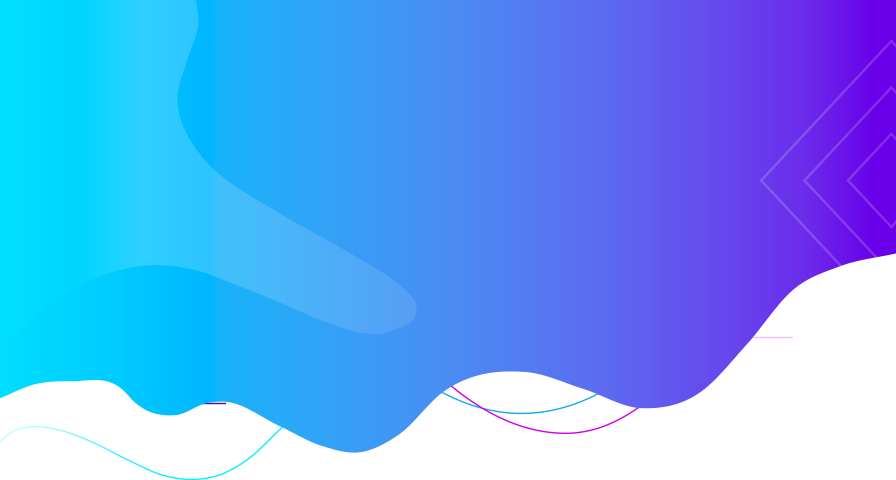
Write a WebGL 2 fragment shader that draws this background.

```glsl
#version 300 es
precision highp float;
// Cyan-to-violet wavy banner over white, with a pale blob, nested diamonds and thin curves.

#define SPAN 7.68            // canvas width in design units
#define HEIGHT 4.11          // canvas height in design units
#define LINE_HALF 0.006      // half width of the thin curves
#define DIAMOND_HALF 0.010   // half width of the diamond outlines
#define DIAMOND_STEP 0.398   // spacing of the nested diamonds
#define DIAMOND_ALPHA 0.18
#define BLOB_ALPHA 0.18
#define PX (SPAN / u_resolution.x)

uniform vec2 u_resolution;
out vec4 fragColor;

const int KNOTS = 12;
const int STOPS = 10;

// Curves as knots; y runs downward from the top edge.
const vec2 EDGE_LEFT[KNOTS] = vec2[](
  vec2(0.0, 3.41), vec2(0.3, 3.29), vec2(0.6, 3.265), vec2(1.06, 3.345),
  vec2(1.15, 3.44), vec2(1.5, 3.555), vec2(1.78, 3.45), vec2(1.93, 3.44),
  vec2(2.4, 3.65), vec2(2.75, 3.815), vec2(3.1, 3.87), vec2(3.42, 3.72));
const vec2 EDGE_RIGHT[KNOTS] = vec2[](
  vec2(2.75, 3.815), vec2(3.1, 3.87), vec2(3.42, 3.72), vec2(3.8, 3.355),
  vec2(4.5, 3.185), vec2(5.0, 3.33), vec2(5.5, 3.495), vec2(6.0, 3.36),
  vec2(6.4, 2.95), vec2(6.8, 2.48), vec2(7.2, 2.28), vec2(7.68, 2.17));
// Blob side is given as (y, x), blob base as (x, y).
const vec2 BLOB_SIDE[KNOTS] = vec2[](
  vec2(0.0, 1.68), vec2(0.2, 1.7), vec2(0.5, 1.61), vec2(0.85, 1.52),
  vec2(1.2, 1.63), vec2(1.5, 1.89), vec2(1.84, 2.42), vec2(2.18, 3.02),
  vec2(2.42, 3.4), vec2(2.65, 3.57), vec2(2.79, 3.47), vec2(2.87, 3.25));
const vec2 BLOB_BASE[KNOTS] = vec2[](
  vec2(0.0, 3.03), vec2(0.3, 2.71), vec2(0.6, 2.49), vec2(1.0, 2.32),
  vec2(1.36, 2.27), vec2(1.7, 2.32), vec2(2.0, 2.43), vec2(2.4, 2.59),
  vec2(2.8, 2.76), vec2(3.05, 2.84), vec2(3.25, 2.866), vec2(3.6, 2.87));
const vec2 WAVE[KNOTS] = vec2[](
  vec2(0.0, 3.78), vec2(0.1, 3.7), vec2(0.27, 3.655), vec2(0.5, 3.68),
  vec2(0.8, 3.79), vec2(1.1, 3.94), vec2(1.4, 4.07), vec2(1.64, 4.105),
  vec2(1.9, 4.06), vec2(2.1, 3.95), vec2(2.43, 3.65), vec2(2.6, 3.5));

// Horizontal gradient: colour and position of each stop.
const vec4 GRADIENT[STOPS] = vec4[](
  vec4(0.0, 0.87, 1.0, 0.0), vec4(0.0, 0.80, 1.0, 0.95),
  vec4(0.0, 0.71, 1.0, 1.81), vec4(0.09, 0.70, 0.98, 1.88),
  vec4(0.18, 0.65, 0.97, 2.6), vec4(0.29, 0.55, 0.95, 3.84),
  vec4(0.36, 0.42, 0.945, 5.15), vec4(0.40, 0.28, 0.93, 6.2),
  vec4(0.42, 0.17, 0.92, 6.9), vec4(0.41, 0.0, 0.91, 7.5));

// Slope at b of the parabola through three knots.
float knotSlope(vec2 a, vec2 b, vec2 c) {
  vec2 u = b - a, v = c - b;
  return (u.y / u.x * v.x + v.y / v.x * u.x) / (u.x + v.x);
}

// Smooth cubic curve through the knots.
float spline(vec2 k[KNOTS], float x) {
  x = clamp(x, k[0].x, k[KNOTS - 1].x);
  int i = 0;
  for (int j = 1; j < KNOTS - 1; j++) if (x >= k[j].x) i = j;
  vec2 a = k[i], b = k[i + 1];
  vec2 before = i > 0 ? k[max(i - 1, 0)] : 2.0 * a - b;
  vec2 after = i < KNOTS - 2 ? k[min(i + 2, KNOTS - 1)] : 2.0 * b - a;
  float h = b.x - a.x, t = (x - a.x) / h, s = 1.0 - t;
  return a.y * s * s * (1.0 + 2.0 * t) + b.y * t * t * (1.0 + 2.0 * s)
       + h * t * s * (s * knotSlope(before, a, b) - t * knotSlope(a, b, after));
}

// Turn an implicit value into a distance, then into smooth coverage.
float toDistance(float f) {
  return f * PX / max(length(vec2(dFdx(f), dFdy(f))), 1e-5);
}
float fill(float f) { return clamp(0.5 - toDistance(f) / PX, 0.0, 1.0); }
float stroke(float d, float halfWidth) {
  return clamp((halfWidth + 0.5 * PX - abs(d)) / PX, 0.0, 1.0);
}
float thinCurve(float f) { return stroke(toDistance(f), LINE_HALF); }
float between(float x, float lo, float hi) { return step(lo, x) * step(x, hi); }

vec3 bannerColor(float x) {
  vec3 c = GRADIENT[0].rgb;
  for (int i = 1; i < STOPS; i++) {
    float start = GRADIENT[i - 1].w;
    c = mix(c, GRADIENT[i].rgb, clamp((x - start) / (GRADIENT[i].w - start), 0.0, 1.0));
  }
  return c;
}

void main() {
  vec2 p = gl_FragCoord.xy / u_resolution * vec2(SPAN, HEIGHT);
  p.y = HEIGHT - p.y;

  // Thin curves on white
  vec3 col = vec3(1.0);
  vec3 waveColor = mix(vec3(0.75, 1.0, 1.0), vec3(0.05, 0.93, 1.0), smoothstep(0.1, 1.5, p.x));
  col = mix(col, waveColor, thinCurve(p.y - spline(WAVE, p.x)) * between(p.x, 0.0, 2.6));
  float fromBlue = p.x - 4.47, fromPink = p.x - 4.85;
  float arcs = between(p.x, 3.6, 5.6);
  float blueArc = thinCurve(p.y - 3.54 + 0.39 * fromBlue * fromBlue);
  float pinkArc = thinCurve(p.y - 3.71 + (fromPink < 0.0 ? 0.42 : 0.57) * fromPink * fromPink);
  col = mix(col, vec3(0.1, 0.65, 0.95), blueArc * arcs);
  col = mix(col, vec3(0.8, 0.0, 0.9), pinkArc * arcs);
  col = mix(col, vec3(0.35, 0.0, 0.65), stroke(p.y - 3.455, LINE_HALF) * between(p.x, 1.7, 1.94));
  col = mix(col, vec3(0.95, 0.75, 0.97), stroke(p.y - 2.89, LINE_HALF) * between(p.x, 6.3, 6.8));

  // Banner with the pale blob
  vec3 banner = bannerColor(p.x);
  float blob = fill(p.x - spline(BLOB_SIDE, p.y)) * fill(p.y - spline(BLOB_BASE, p.x));
  vec3 blobColor = mix(vec3(0.0, 0.9, 1.0), vec3(1.0), smoothstep(0.6, 1.3, p.x));
  banner = mix(banner, blobColor, blob * BLOB_ALPHA * mix(1.0, 0.6, smoothstep(1.6, 3.5, p.x)));

  // Nested diamonds at the right
  vec2 q = abs(p - vec2(7.64, 1.545)) * vec2(1.07, 1.0);
  float ring = max(1.0, min(3.0, round((q.x + q.y) / DIAMOND_STEP)));
  float diamond = (q.x + q.y - ring * DIAMOND_STEP) / length(vec2(1.07, 1.0));
  banner = mix(banner, vec3(1.0), stroke(diamond, DIAMOND_HALF) * DIAMOND_ALPHA);

  // Wavy lower edge
  float edge = p.x < 3.1 ? spline(EDGE_LEFT, p.x) : spline(EDGE_RIGHT, p.x);
  col = mix(col, banner, fill(p.y - edge));
  fragColor = vec4(col, 1.0);
}
```
